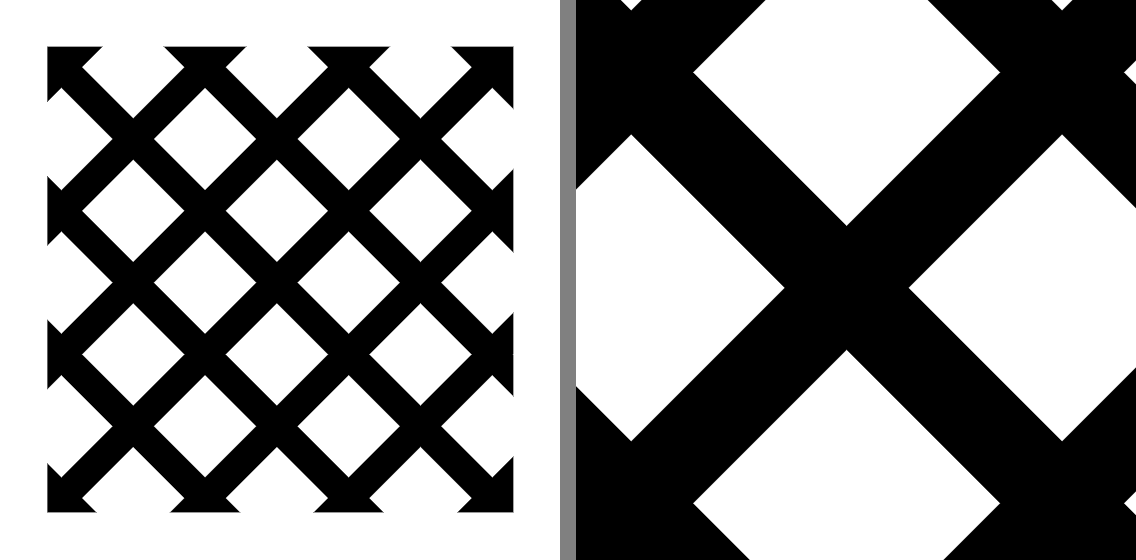
Left: the whole. Right: its middle third, enlarged.
Write a WebGL 2 fragment shader that draws this pattern.

```glsl
#version 300 es
precision highp float;
// Draws a black diagonal lattice cropped to a square on a white ground.

#define PERIOD 0.2565              // distance between crossings along x or y
#define HALF_BAND 0.0369           // half the band width, measured along x
#define CROSSING vec2(0.4944, 0.4953)
#define CROP_MIN vec2(0.0846, 0.0850)
#define CROP_MAX vec2(0.9167, 0.9167)
#define INK vec3(0.0)
#define PAPER vec3(1.0)

uniform vec2 u_resolution;
out vec4 fragColor;

// Signed distance to the nearest of a family of 45 degree bands.
float bandDistance(float diagonal) {
    float offset = abs(fract(diagonal / PERIOD + 0.5) - 0.5) * PERIOD;
    return (offset - HALF_BAND) * inversesqrt(2.0);
}

// Signed distance to an axis-aligned box.
float boxDistance(vec2 p, vec2 lower, vec2 upper) {
    vec2 d = abs(p - 0.5 * (lower + upper)) - 0.5 * (upper - lower);
    return length(max(d, 0.0)) + min(max(d.x, d.y), 0.0);
}

void main() {
    float side = min(u_resolution.x, u_resolution.y);
    vec2 uv = (gl_FragCoord.xy - 0.5 * u_resolution) / side + 0.5;
    vec2 p = uv - CROSSING;

    // Rising and falling bands, joined and then cropped
    float lattice = min(bandDistance(p.x + p.y), bandDistance(p.x - p.y));
    float shape = max(lattice, boxDistance(uv, CROP_MIN, CROP_MAX));

    // One pixel of edge smoothing
    float coverage = clamp(0.5 - shape * side, 0.0, 1.0);
    fragColor = vec4(mix(PAPER, INK, coverage), 1.0);
}
```
